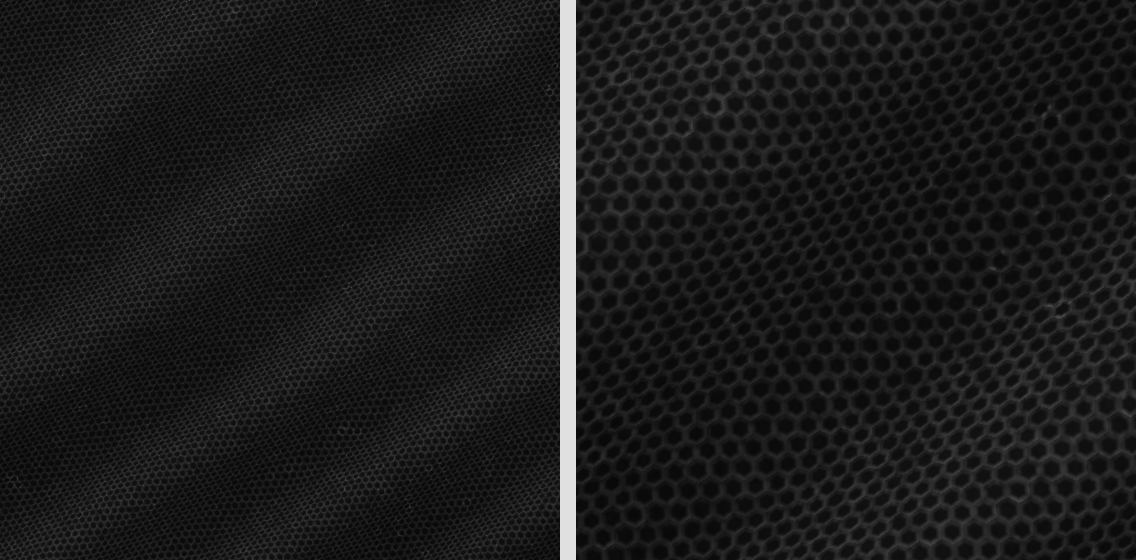
Left: the whole. Right: its middle third, enlarged.
Reproduce this texture procedurally as a WebGL 1 fragment shader.

```glsl
precision highp float;
// Black hexagonal mesh fabric lying in soft diagonal folds.

uniform vec2 u_resolution;

float hash(vec2 p) {
    vec3 q = fract(vec3(p.xyx) * 0.1031);
    q += dot(q, q.yzx + 33.33);
    return fract((q.x + q.y) * q.z);
}

float noise(vec2 p) {
    vec2 cell = floor(p), f = fract(p);
    f = f * f * (3.0 - 2.0 * f);
    return mix(mix(hash(cell), hash(cell + vec2(1.0, 0.0)), f.x),
               mix(hash(cell + vec2(0.0, 1.0)), hash(cell + 1.0), f.x), f.y);
}

// Offset from the nearest hexagon centre in xy, centre position in zw.
vec4 hexCell(vec2 p) {
    vec2 period = vec2(1.0, 1.7320508);
    vec2 a = mod(p, period) - 0.5 * period;
    vec2 b = mod(p - 0.5 * period, period) - 0.5 * period;
    vec2 offset = dot(a, a) < dot(b, b) ? a : b;
    return vec4(offset, p - offset);
}

void main() {
    vec2 uv = gl_FragCoord.xy / u_resolution.y;

    // Folds: ridges fall on whole turns of the phase
    float across = uv.y - 0.73 * uv.x + 0.05 * (noise(uv * 3.0 + 7.0) - 0.5);
    float phase = 6.2831853 * (1.89 - 3.18 * across + 0.57 * across * across);
    float fold = 0.52 + 0.35 * cos(phase) - 0.12 * sin(phase) + 0.1 * cos(2.0 * phase + 0.6);
    fold += 0.4 * (noise(uv * vec2(4.0, 5.0) + 20.0) - 0.5);
    fold += 0.15 * smoothstep(0.65, 1.0, across);
    fold = clamp(fold, 0.0, 1.0);

    // Mesh is squeezed across the folds, most of all on their slopes
    vec2 foldNormal = vec2(-0.59, 0.81);
    float squeeze = 0.28 * dot(uv, foldNormal) + 0.007 * sin(2.0 * phase - 1.1);
    vec2 cloth = uv + foldNormal * squeeze;
    cloth += 0.006 * (vec2(noise(uv * 9.0), noise(uv * 9.0 + 40.0)) - 0.5);
    cloth = mat2(0.997, -0.078, 0.078, 0.997) * cloth;
    vec4 cell = hexCell(cloth * 75.0);
    float cellHash = hash(floor(cell.zw * vec2(2.0, 1.1547) + 0.5) + 300.0);

    // Threads run along the hexagon borders
    vec2 side = abs(cell.xy);
    float border = 0.5 - max(side.x, dot(side, vec2(0.5, 0.8660254)));
    float blur = 0.09 + 36.0 / u_resolution.y;
    float halfWidth = 0.15 + 0.03 * cellHash;
    float thread = 1.0 - smoothstep(halfWidth - blur, halfWidth + blur, border);

    // Fibre grain, lit from the upper left
    float fibre = noise(cloth * vec2(330.0, 260.0) + 50.0);
    float light = 0.94 + 0.45 * dot(cell.xy, vec2(0.3, -0.75));
    light += 0.2 * (cellHash - 0.5) + 0.45 * (fibre - 0.5);

    float hole = mix(0.032, 0.066, fold) + 0.014 * (fibre - 0.5);
    float yarn = mix(0.096, 0.18, fold) * light;
    float tone = mix(hole, yarn, thread);

    // Sparse glints gathered in loose patches
    float patches = smoothstep(0.55, 0.85, noise(uv * 8.0 + 90.0));
    float glint = step(0.93, cellHash) * smoothstep(0.5, 0.9, fibre);
    tone += 0.06 * glint * thread * (0.3 + patches);

    gl_FragColor = vec4(tone * vec3(0.997, 1.0, 1.003), 1.0);
}
```
